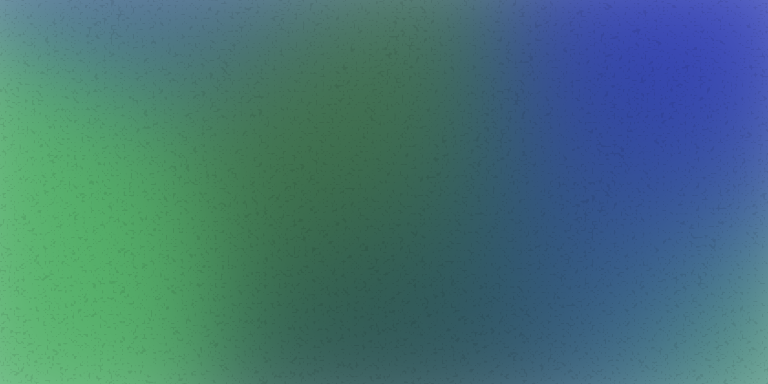
This background is drawn by a Shadertoy shader. Its source:

```glsl
// Soft mesh gradient of green, olive and blue with pale borders and fine dark grain.
#define BLEND_RADIUS 0.30
#define VEIL_STRENGTH 0.13
#define VEIL_WIDTH 0.11
#define VEIL_COLOR vec3(0.85, 0.90, 0.95)
#define GRAIN_SCALE 210.0
#define GRAIN_DEPTH 0.08

float hash(vec2 p) {
    return fract(sin(dot(p, vec2(127.1, 311.7))) * 43758.5453);
}

float valueNoise(vec2 p) {
    vec2 cell = floor(p);
    vec2 f = fract(p);
    f = f * f * (3.0 - 2.0 * f);
    float lower = mix(hash(cell), hash(cell + vec2(1.0, 0.0)), f.x);
    float upper = mix(hash(cell + vec2(0.0, 1.0)), hash(cell + vec2(1.0)), f.x);
    return mix(lower, upper, f.y);
}

// Colour premultiplied by its Gaussian weight, with the weight in alpha
vec4 blob(vec2 p, vec2 center, vec3 color) {
    vec2 offset = (p - center) / BLEND_RADIUS;
    return vec4(color, 1.0) * exp(-0.5 * dot(offset, offset));
}

vec3 meshGradient(vec2 p) {
    vec4 sum = blob(p, vec2(0.15, 0.30), vec3(0.33, 0.70, 0.41)); // leaf green
    sum += blob(p, vec2(0.95, 0.60), vec3(0.26, 0.46, 0.28));     // olive
    sum += blob(p, vec2(1.08, 0.12), vec3(0.15, 0.30, 0.31));     // dark teal
    sum += blob(p, vec2(1.78, 0.75), vec3(0.19, 0.23, 0.72));     // royal blue
    sum += blob(p, vec2(1.60, 0.30), vec3(0.19, 0.33, 0.55));     // steel blue
    sum += blob(p, vec2(2.05, 0.05), vec3(0.36, 0.66, 0.47));     // mint
    sum += blob(p, vec2(0.50, 1.25), vec3(0.28, 0.40, 0.58));     // slate
    return sum.rgb / sum.a;
}

void mainImage(out vec4 fragColor, in vec2 fragCoord) {
    vec2 uv = fragCoord / iResolution.xy;
    vec2 p = uv * vec2(2.0, 1.0);
    vec3 color = meshGradient(p);

    // Pale veil along the borders
    vec2 edge = min(p, vec2(2.0, 1.0) - p);
    vec2 veil = VEIL_STRENGTH * exp(-edge / VEIL_WIDTH);
    color = mix(color, VEIL_COLOR, 1.0 - (1.0 - veil.x) * (1.0 - veil.y));

    // Sparse dark grain
    float speck = smoothstep(0.66, 0.92, valueNoise(p * GRAIN_SCALE));
    color *= 1.0 - GRAIN_DEPTH * speck;

    fragColor = vec4(color, 1.0);
}
```
